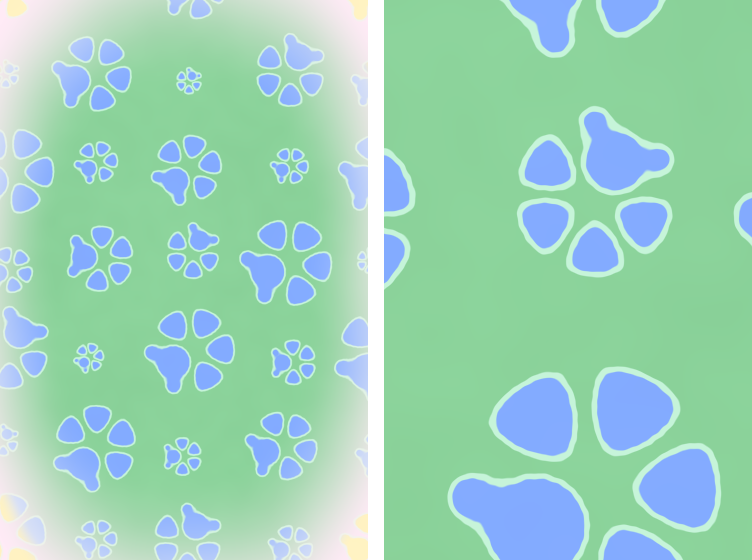
Left, the full canvas; right, a detail of the centre.
This pattern is drawn by a Shadertoy shader. Its source:

```glsl
// Blue paw prints with thin mint rims on a soft green ground that fades to pink.
// Prints sit on a jittered checker of large and small cells; each is a distance
// function made of a three-lobed pad and four rounded triangular toes.

vec3 hash3(vec2 cell) {
    vec3 p = fract(vec3(cell.xyx) * vec3(0.1031, 0.1030, 0.0973));
    p += dot(p, p.yxz + 33.33);
    return fract((p.xxy + p.yxx) * p.zyx);
}

// Gradient noise, roughly -0.7 to 0.7
float corner(vec2 cell, vec2 offset) {
    float angle = 6.2832 * hash3(cell + 71.0).x;
    return dot(vec2(cos(angle), sin(angle)), offset);
}

float gradientNoise(vec2 p) {
    vec2 i = floor(p), f = fract(p), e = vec2(1.0, 0.0);
    vec2 u = f * f * f * (f * (f * 6.0 - 15.0) + 10.0);
    return mix(mix(corner(i, f), corner(i + e, f - e), u.x),
               mix(corner(i + e.yx, f - e.yx), corner(i + 1.0, f - 1.0), u.x), u.y);
}

// Coordinates in a frame whose y axis points along the given angle
vec2 toFrame(vec2 p, float angle) {
    vec2 axis = vec2(cos(angle), sin(angle));
    return vec2(dot(p, vec2(axis.y, -axis.x)), dot(p, axis));
}

float smoothMin(float a, float b, float k) {
    float h = max(k - abs(a - b), 0.0) / k;
    return min(a, b) - h * h * k * 0.25;
}

// Bulged triangle with soft corners, one corner pointing down
float toeDistance(vec2 p) {
    float sum = 0.0;
    for (int k = 0; k < 3; k++) {
        float angle = 2.0944 * float(k) - 1.5708;
        sum += pow(length(p - 0.45 * vec2(cos(angle), sin(angle))), 14.0);
    }
    return pow(sum, 1.0 / 14.0) - 0.70;
}

float padDistance(vec2 p) {
    float head = length(p - vec2(0.0, -0.45)) - 0.35;
    float lobe = length(vec2(abs(p.x), p.y) - vec2(0.41, -0.71)) - 0.15;
    return smoothMin(head, lobe, 0.22);
}

float pawDistance(vec2 p) {
    float d = padDistance(p);
    for (int i = 0; i < 4; i++) {
        float angle = 1.5708 + (float(i) - 1.5) * 1.08;
        d = min(d, toeDistance(toFrame(p, angle) - vec2(0.0, 0.62)));
    }
    return d;
}

// Nearest print, in cell units
float pawField(vec2 p) {
    vec2 home = floor(p);
    float d = 10.0;
    for (int y = -1; y <= 1; y++) {
        for (int x = -1; x <= 1; x++) {
            vec2 cell = home + vec2(x, y);
            vec3 h = hash3(cell + 5.0);
            vec3 g = hash3(cell + 43.0);
            bool large = mod(cell.x + cell.y, 2.0) < 0.5;
            float size = large ? 0.39 + 0.28 * h.x * h.x : 0.14 + 0.19 * h.x;
            vec2 centre = cell + 0.5 + (g.xy - 0.5) * (large ? 0.12 : 0.2);
            // Most prints lean right; a few point down and left
            float angle = h.y < 0.18 ? -2.1 : mix(-0.1, 1.0, h.z);
            d = min(d, size * pawDistance(toFrame(p - centre, angle) / size));
        }
    }
    return d;
}

void mainImage(out vec4 fragColor, in vec2 fragCoord) {
    vec2 uv = fragCoord / iResolution.xy;
    vec2 p = fragCoord / iResolution.y;

    // Rounded border fade with a slightly cloudy edge
    vec2 edge = abs(uv * 2.0 - 1.0) * vec2(1.0, 0.97);
    float radius = pow(pow(edge.x, 2.5) + pow(edge.y, 2.5), 0.4);
    float cloud = gradientNoise(p * 5.0);
    float fade = smoothstep(0.68, 1.27, radius + 0.04 * cloud);

    // Ground with faint mottling
    float mottle = 0.015 * cloud + 0.010 * gradientNoise(p * 24.0);
    vec3 green = vec3(0.545, 0.825, 0.605) + mottle * (1.0 - fade);
    vec3 color = mix(green, vec3(1.0, 0.92, 0.965), fade);

    // Prints turn lavender, then cream, toward the corners
    vec3 fill = mix(vec3(0.515, 0.67, 1.0), vec3(0.91, 0.92, 0.96), fade);
    fill = mix(fill, vec3(1.0, 0.95, 0.76), smoothstep(0.82, 0.97, fade));
    vec3 rim = mix(vec3(0.80, 0.97, 0.88), vec3(0.96, 0.95, 0.93), fade);

    float d = pawField(p * 6.0 + vec2(0.45, 0.3)) / 6.0;
    d += 0.0008 * gradientNoise(p * 170.0);
    float aa = 0.8 / iResolution.y;
    color = mix(color, rim, 0.9 * (1.0 - smoothstep(-aa, aa, d - 0.0016)));
    color = mix(color, fill + 0.5 * mottle, 1.0 - smoothstep(-aa, aa, d + 0.0016));

    fragColor = vec4(color, 1.0);
}
```
